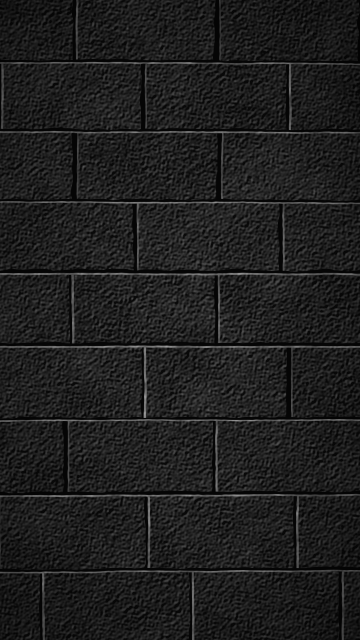
This texture is drawn by a Shadertoy shader. Its source:

```glsl
// Dark painted block wall: nine courses of rough blocks, slightly taller downward,
// with staggered joints made of a ragged black gap and a pale lit edge.
// The fine stone grain is gradient noise embossed by light from the upper left.

// Lengths are in canvas widths, y measured down from the top.
const float FIRST_BED = 0.1736;     // height of the first bed joint
const float COURSE = 0.1902;        // course height at the top
const float COURSE_GROWTH = 0.00164;
const float BED_TILT = 0.006;
const float BLOCK = 0.398;          // block length in the top course
const float BLOCK_GROWTH = 0.0022;
const int COURSES = 9;
const float BOND[COURSES] = float[](0.211, 0.403, 0.213, 0.380, 0.199, 0.400, 0.188, 0.410, 0.118);

const float BED_EDGE = 0.0050;      // pale edge widths
const float HEAD_EDGE = 0.0060;
const float BED_GAP = 0.0075;       // black gap widths
const float HEAD_GAP = 0.0095;
const float WOBBLE = 0.0030;

const float GRAIN_SCALE = 125.0;
const float GRAIN_GAIN = 0.185;
const vec2 LIGHT = vec2(0.20, 0.25); // emboss offset, in grains
const float FACE = 0.116;
const float GAP = 0.018;
const float EDGE = 0.39;
const float DARKEST = 0.030;
const float MOTTLE = 0.30;
const float FALLOFF = 1.1;

float hash(vec2 p) {
    vec3 q = fract(vec3(p.xyx) * 0.1031);
    q += dot(q, q.yzx + 33.33);
    return fract((q.x + q.y) * q.z);
}

vec2 hash2(vec2 p) {
    vec3 q = fract(vec3(p.xyx) * vec3(0.1031, 0.1030, 0.0973));
    q += dot(q, q.yzx + 33.33);
    return fract((q.xx + q.yz) * q.zy) * 2.0 - 1.0;
}

// Value noise, 0 to 1
float noise(vec2 p) {
    vec2 i = floor(p), f = fract(p);
    f = f * f * (3.0 - 2.0 * f);
    return mix(mix(hash(i), hash(i + vec2(1, 0)), f.x),
               mix(hash(i + vec2(0, 1)), hash(i + vec2(1, 1)), f.x), f.y);
}

// Gradient noise, around zero
float bumps(vec2 p) {
    vec2 i = floor(p), f = fract(p), u = f * f * (3.0 - 2.0 * f);
    vec2 r = vec2(1, 0), d = vec2(0, 1);
    return mix(mix(dot(hash2(i), f), dot(hash2(i + r), f - r), u.x),
               mix(dot(hash2(i + d), f - d), dot(hash2(i + 1.0), f - 1.0), u.x), u.y);
}

float grainHeight(vec2 p) {
    // Turned off axis so the noise lattice does not show
    p = mat2(0.8, 0.6, -0.6, 0.8) * p + 200.0;
    return bumps(p) + 0.6 * bumps(p * 0.57 + 37.0);
}

float emboss(vec2 p) {
    return grainHeight(p + LIGHT) - grainHeight(p - LIGHT);
}

float band(float d, float lo, float hi, float aa) {
    return smoothstep(lo - aa, lo + aa, d) * (1.0 - smoothstep(hi - aa, hi + aa, d));
}

// Lays a joint over a shade: black gap before d = 0, pale edge after it
float layJoint(float shade, float d, float gap, float edge, float glow, float aa) {
    shade = mix(shade, GAP, band(d, -gap, edge * 0.3, aa));
    return mix(shade, EDGE * glow, band(d, 0.0, edge, aa));
}

void mainImage(out vec4 fragColor, in vec2 fragCoord) {
    vec2 p = vec2(fragCoord.x, iResolution.y - fragCoord.y) / iResolution.x;
    float aa = 0.6 / iResolution.x;

    // Course number from the quadratic spacing of the bed joints
    float y = p.y - BED_TILT * (0.8 - p.y) * (p.x - 0.5);
    float disc = COURSE * COURSE + 4.0 * COURSE_GROWTH * (y - FIRST_BED);
    float course = 1.0 + (sqrt(max(disc, 0.0)) - COURSE) / (2.0 * COURSE_GROWTH);
    float row = max(floor(course), 0.0);
    float bed = round(course);
    float n = bed - 1.0;
    float bedDist = y - (FIRST_BED + n * (COURSE + n * COURSE_GROWTH));

    // Nearest head joint in this course
    float pitch = BLOCK + BLOCK_GROWTH * row;
    float along = (p.x - BOND[int(row) % COURSES]) / pitch;
    float head = round(along);
    float headDist = (along - head) * pitch;

    // Nearly straight joints with a ragged gap
    headDist += WOBBLE * (noise(p * 13.0 + 9.0) - 0.5 + 0.5 * (noise(p * 80.0) - 0.5));
    bedDist += WOBBLE * (noise(p * 12.0 + 51.0) - 0.5 + 0.4 * (noise(p * 80.0 + 70.0) - 0.5));
    float ragged = 0.6 + 0.8 * noise(p * 32.0 + 90.0);

    // Rough block face: grain, soft mottling and a tint per block
    float grain = emboss(p * GRAIN_SCALE);
    float tint = 0.92 + 0.16 * hash(vec2(floor(along) + 20.0, row + 5.0));
    tint += MOTTLE * (noise(p * 9.0 + 17.0) + noise(p * 26.0 + 63.0) - 1.0);
    float shade = max(FACE * tint + GRAIN_GAIN * grain, DARKEST);

    // Joints vary in width and in how much of the edge catches light
    float headRnd = hash(vec2(head + 40.0, row + 11.0));
    float bedRnd = hash(vec2(bed + 3.0, 71.0));
    float wear = 0.65 + 0.6 * noise(p * 40.0 + 130.0) + 0.2 * grain;
    shade = layJoint(shade, headDist, HEAD_GAP * ragged * mix(0.65, 1.4, headRnd),
                     HEAD_EDGE * mix(1.1, 0.7, headRnd), wear * mix(1.05, 0.6, headRnd), aa);
    shade = layJoint(shade, bedDist, BED_GAP * ragged * mix(0.7, 1.2, bedRnd),
                     BED_EDGE * mix(0.8, 1.1, bedRnd), wear, aa);

    // Light falls off toward the corners
    vec2 c = fragCoord / iResolution.xy - 0.5;
    shade *= 1.2 - FALLOFF * dot(c, c);
    fragColor = vec4(vec3(shade), 1.0);
}
```
